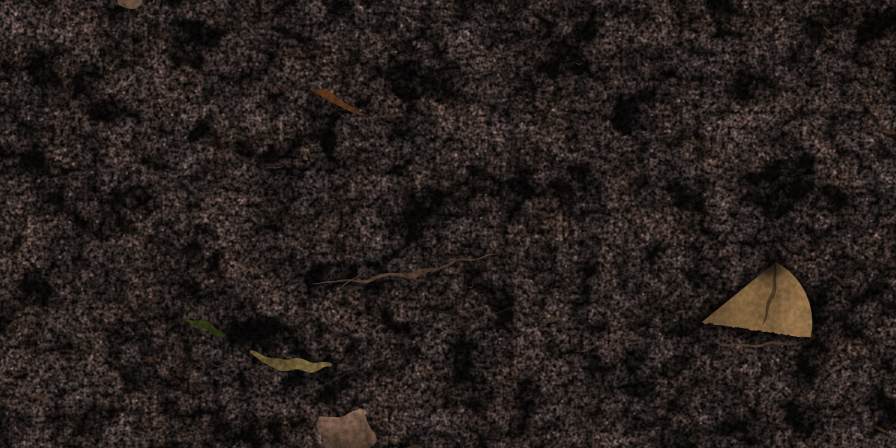
Write a Shadertoy shader that draws this texture.

```glsl
// Dark crumbly soil strewn with fibres, chips, a dry leaf and a stone.
// Gradient noise and cellular crumbs shape the light; fine noise adds grain,
// and distance functions lay the debris on top.

#define BASE_TONE 0.128
#define PIT_DEPTH 0.085
#define CRUMB_RELIEF 0.11
#define GRAIN 1.15
#define GLINT 0.17
#define FIBRES 30
#define CHIPS 14
#define SOIL_TINT vec3(1.17, 0.95, 0.88)
#define LEAF_TAN vec3(0.48, 0.37, 0.24)
#define ROOT_BROWN vec3(0.33, 0.25, 0.19)
#define STONE_PINK vec3(0.43, 0.33, 0.27)

vec2 hash2(vec2 cell) {
    vec3 a = fract(cell.xyx * vec3(0.1031, 0.1030, 0.0973));
    a += dot(a, a.yzx + 33.33);
    return fract((a.xx + a.yz) * a.zy);
}

float corner(vec2 cell, vec2 offset) {
    float angle = 6.2832 * hash2(cell).x;
    return dot(vec2(cos(angle), sin(angle)), offset);
}

float gradientNoise(vec2 p) {
    vec2 i = floor(p), f = p - i, e = vec2(1, 0);
    vec2 u = f * f * f * (f * (f * 6.0 - 15.0) + 10.0);
    return mix(mix(corner(i, f), corner(i + e, f - e), u.x),
               mix(corner(i + e.yx, f - e.yx), corner(i + 1.0, f - 1.0), u.x), u.y);
}

// Rounded cellular lumps, lit from above
float crumbs(vec2 p) {
    vec2 cell = floor(p), nearest = vec2(2);
    for (int y = -1; y <= 1; y++)
    for (int x = -1; x <= 1; x++) {
        vec2 c = cell + vec2(x, y);
        vec2 d = p - c - hash2(c + 17.0);
        if (dot(d, d) < dot(nearest, nearest)) nearest = d;
    }
    return 0.24 - dot(nearest, nearest) + 0.3 * nearest.y;
}

float cover(float dist) {
    float px = 0.8 / iResolution.y;
    return 1.0 - smoothstep(-px, px, dist);
}

// Tapered, bowed strip from a to b
float strand(vec2 p, vec2 a, vec2 b, float bow, float width) {
    vec2 ab = b - a;
    float t = clamp(dot(p - a, ab) / dot(ab, ab), 0.0, 1.0);
    float arch = sin(3.1416 * t);
    vec2 side = normalize(vec2(-ab.y, ab.x));
    return cover(length(p - a - ab * t - side * bow * arch) - width * (0.3 + 0.7 * arch));
}

float glints(vec2 p) {
    vec2 cell = floor(p), rnd = hash2(cell + 91.0);
    float spot = 1.0 - smoothstep(0.12, 0.45, length(p - cell - 0.3 - 0.4 * rnd));
    return spot * smoothstep(0.86, 1.0, hash2(cell + 5.0).y);
}

vec3 soil(vec2 p, vec2 q) {
    float tone = BASE_TONE + 0.05 * gradientNoise(p * 3.5)
        + 0.09 * gradientNoise(q * 9.0) + 0.08 * gradientNoise(q * 21.0);
    tone += CRUMB_RELIEF * (crumbs(q * 23.0) + crumbs(q * 52.0 + 8.0));
    float pit = gradientNoise(q * vec2(6.0, 8.0) + 31.0) + 0.6 * gradientNoise(q * 17.0 + 4.0);
    tone -= PIT_DEPTH * smoothstep(0.12, 0.48, pit);
    // Hollow beside the fallen blades
    float hollow = length((q - vec2(0.58, 0.25)) * vec2(1.0, 2.0));
    tone -= 0.09 * (1.0 - smoothstep(0.04, 0.15, hollow));
    tone = max(tone, 0.027);
    float grain = gradientNoise(p * 82.0) + gradientNoise(p * 149.0 + 3.0);
    float light = tone * max(1.0 + GRAIN * grain, 0.2);
    light += GLINT * glints(p * 100.0) * smoothstep(0.05, 0.14, tone);
    vec3 warmth = vec3(0.07, 0.0, -0.09) * gradientNoise(q * 11.0 + 50.0);
    return light * (SOIL_TINT + warmth);
}

void mainImage(out vec4 fragColor, in vec2 fragCoord) {
    vec2 p = fragCoord / iResolution.y;
    vec2 extent = vec2(iResolution.x / iResolution.y, 1.0);
    vec2 q = p + 0.017 * vec2(gradientNoise(p * 19.0), gradientNoise(p * 19.0 + 40.0));
    float rough = gradientNoise(p * 70.0) + 0.6 * gradientNoise(p * 140.0);
    float wear = 1.0 + 0.35 * rough + 0.3 * gradientNoise(p * 18.0);
    vec3 color = soil(p, q);

    // Scattered fibres
    for (int i = 0; i < FIBRES; i++) {
        vec2 a = hash2(vec2(i, 7)) * extent, r = hash2(vec2(i, 23));
        float angle = 6.2832 * r.x;
        vec2 b = a + (0.02 + 0.09 * r.y * r.y) * vec2(cos(angle), sin(angle));
        color = mix(color, ROOT_BROWN * wear, 0.5 * strand(q, a, b, 0.02 * (r.x - 0.5), 0.0015));
    }
    // Scattered wood chips
    for (int i = 0; i < CHIPS; i++) {
        vec2 a = hash2(vec2(i, 61)) * extent, r = hash2(vec2(i, 83));
        vec2 b = a + (0.015 + 0.025 * r.y) * vec2(1.0, r.x - 0.6);
        vec3 wood = mix(vec3(0.30, 0.18, 0.09), ROOT_BROWN, r.x);
        color = mix(color, wood * wear, 0.65 * strand(q, a, b, 0.0, 0.003 + 0.006 * r.x * r.y));
    }
    // Long root, its branch and a pale thread
    float root = strand(q, vec2(0.70, 0.37), vec2(1.11, 0.435), -0.014, 0.0042);
    root = max(root, strand(q, vec2(0.75, 0.33), vec2(0.82, 0.40), 0.01, 0.0018));
    root = max(root, strand(q, vec2(1.60, 0.235), vec2(1.80, 0.24), -0.012, 0.003));
    color = mix(color, ROOT_BROWN * wear, 0.8 * root);
    color = mix(color, vec3(0.26, 0.23, 0.22), 0.4 * strand(p, vec2(0.48, 0.02), vec2(1.45, 0.41), 0.03, 0.0013));
    // Green and straw blades
    color = mix(color, vec3(0.16, 0.20, 0.06) * wear, strand(q, vec2(0.42, 0.295), vec2(0.50, 0.25), 0.0, 0.008));
    color = mix(color, vec3(0.40, 0.34, 0.20) * wear, strand(q, vec2(0.56, 0.21), vec2(0.74, 0.18), -0.01, 0.014));
    color = mix(color, vec3(0.36, 0.20, 0.09) * wear, 0.8 * strand(q, vec2(0.70, 0.805), vec2(0.80, 0.75), 0.0, 0.009));

    // Stones, one larger and one at the top edge
    vec2 s = q - vec2(0.773, 0.035);
    float stone = max(max(abs(s.x + 0.3 * s.y) - 0.06, abs(s.y - 0.25 * s.x) - 0.047), length(s) - 0.066);
    stone = min(stone, length((q - vec2(0.29, 1.0)) * vec2(0.8, 1.0)) - 0.022);
    color = mix(color, STONE_PINK * wear * (0.85 + 5.0 * s.y * step(p.y, 0.2)), cover(stone));

    // Dry leaf: wedge cut by a circle, with shadow and dark vein
    vec2 tip = p - vec2(1.565, 0.28) + 0.003 * rough;
    float leaf = max(dot(tip, vec2(-0.63, 0.776)), dot(tip, vec2(-0.14, -0.99)));
    leaf = max(leaf, length(p - vec2(1.66, 0.28)) - 0.153);
    color *= 0.4 + 0.6 * smoothstep(0.0, 0.03, leaf);
    float vein = strand(q, vec2(1.725, 0.42), vec2(1.70, 0.27), 0.012, 0.005);
    float stain = 1.0 - smoothstep(0.0, 0.06, length(p - vec2(1.72, 0.41)));
    vec3 leafColor = LEAF_TAN * (1.0 + 0.2 * rough + 0.25 * gradientNoise(p * 16.0));
    leafColor *= (1.0 - 0.4 * vein) * (1.0 - 0.75 * stain) * (0.82 + 1.2 * tip.x);
    color = mix(color, leafColor, cover(leaf));

    fragColor = vec4(clamp(color, 0.0, 1.0), 1.0);
}
```
